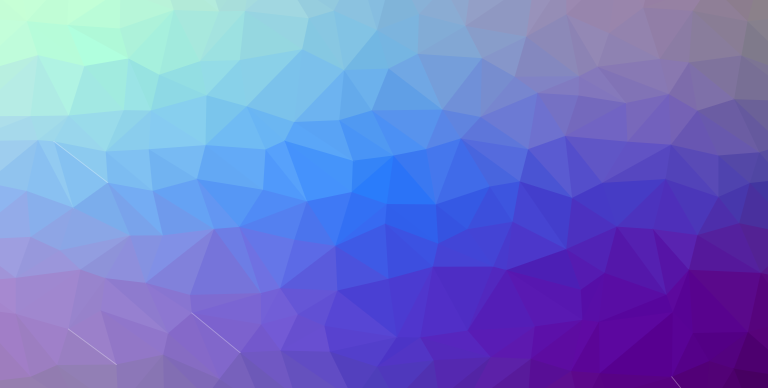
This background is drawn by a Shadertoy shader. Its source:

```glsl
#define GRID vec2(17.0, 9.0)      // mesh cells across the canvas
#define GRID_SHIFT vec2(0.45, 0.5) // moves vertices off the canvas border
#define JITTER 0.74               // vertex scatter, in cells
#define TONE_VARIATION 0.022      // brightness spread between facets
#define SEAM_SHARE 0.035          // share of cells with a bright seam
#define SEAM_GLOW 0.28            // strength of those seams

// Ramp shared by both axes: mint, sky, blue, violet, plum
const vec3 RAMP[9] = vec3[9](
    vec3(0.78, 1.00, 0.84), vec3(0.68, 0.99, 0.86), vec3(0.54, 0.84, 0.91),
    vec3(0.36, 0.66, 0.97), vec3(0.12, 0.45, 0.98), vec3(0.26, 0.27, 0.84),
    vec3(0.33, 0.06, 0.66), vec3(0.34, 0.00, 0.59), vec3(0.28, 0.00, 0.38));

vec2 hash22(vec2 p) {
    vec3 q = fract(p.xyx * vec3(0.1031, 0.1030, 0.0973));
    q += dot(q, q.yzx + 33.33);
    return fract((q.xx + q.yz) * q.zy);
}

float cross2(vec2 a, vec2 b) { return a.x * b.y - a.y * b.x; }

float area(vec2 a, vec2 b, vec2 c) { return cross2(b - a, c - a); }

vec2 meshVertex(vec2 id) {
    return id + (hash22(id + 20.0) - 0.5) * JITTER;
}

vec3 ramp(float t) {
    float s = clamp(t, 0.0, 1.0) * 8.0;
    int i = min(int(s), 7);
    return mix(RAMP[i], RAMP[i + 1], s - float(i));
}

// Blend of a horizontal and a vertical ramp, warmed off the diagonal
vec3 gradientColor(vec2 uv) {
    vec2 t = clamp(vec2(uv.x, 1.0 - uv.y), 0.0, 1.0);
    float skew = t.y - t.x;
    float offDiagonal = abs(skew);
    vec3 color = 0.5 * (ramp(t.x) + ramp(t.y));
    color.r += 0.2 * offDiagonal * (1.2 - offDiagonal);
    return color + skew * vec3(0.03, 0.0, 0.08);
}

// Signed distance to the line a-b, positive on its left
float edgeSide(vec2 p, vec2 a, vec2 b) {
    return cross2(b - a, p - a) / max(length(b - a), 1e-4);
}

float segmentDistance(vec2 p, vec2 a, vec2 b) {
    vec2 ab = b - a;
    float h = clamp(dot(p - a, ab) / max(dot(ab, ab), 1e-4), 0.0, 1.0);
    return length(p - a - ab * h);
}

// Facet colour, weighted by its smooth coverage of the pixel
vec4 facet(vec2 p, vec2 a, vec2 b, vec2 c, float pixel) {
    float inside = min(edgeSide(p, a, b), min(edgeSide(p, b, c), edgeSide(p, c, a)));
    float coverage = clamp(0.5 + inside / pixel, 0.0, 1.0);
    vec2 center = (a + b + c) / 3.0;
    float tone = (hash22(floor(center * 64.0)).x - 0.5) * TONE_VARIATION;
    vec3 color = gradientColor((center - GRID_SHIFT) / GRID) + tone;
    return vec4(color, 1.0) * coverage;
}

void mainImage(out vec4 fragColor, in vec2 fragCoord) {
    vec2 p = fragCoord / iResolution.xy * GRID + GRID_SHIFT;
    float pixel = GRID.y / iResolution.y;
    vec2 cell = floor(p);
    vec4 sum = vec4(0.0);
    float seam = 0.0;

    for (int y = -1; y <= 1; y++) {
        for (int x = -1; x <= 1; x++) {
            vec2 id = cell + vec2(x, y);
            vec2 a = meshVertex(id);
            vec2 b = meshVertex(id + vec2(1.0, 0.0));
            vec2 c = meshVertex(id + vec2(1.0, 1.0));
            vec2 d = meshVertex(id + vec2(0.0, 1.0));

            // Split along the diagonal that gives the fuller facets
            float splitAC = min(area(a, b, c), area(a, c, d));
            float splitBD = min(area(b, c, d), area(b, d, a));
            if (splitBD > splitAC) {
                vec2 first = a;
                a = b; b = c; c = d; d = first;
            }
            sum += facet(p, a, b, c, pixel) + facet(p, a, c, d, pixel);

            // Occasional hairline along the diagonal
            float lit = step(hash22(id + 71.0).y, SEAM_SHARE);
            float hairline = 1.0 - smoothstep(0.0, pixel, segmentDistance(p, a, c));
            seam = max(seam, lit * hairline);
        }
    }

    vec3 color = sum.rgb / max(sum.a, 1e-3);
    color = mix(color, vec3(1.0), seam * SEAM_GLOW);
    fragColor = vec4(clamp(color, 0.0, 1.0), 1.0);
}
```
